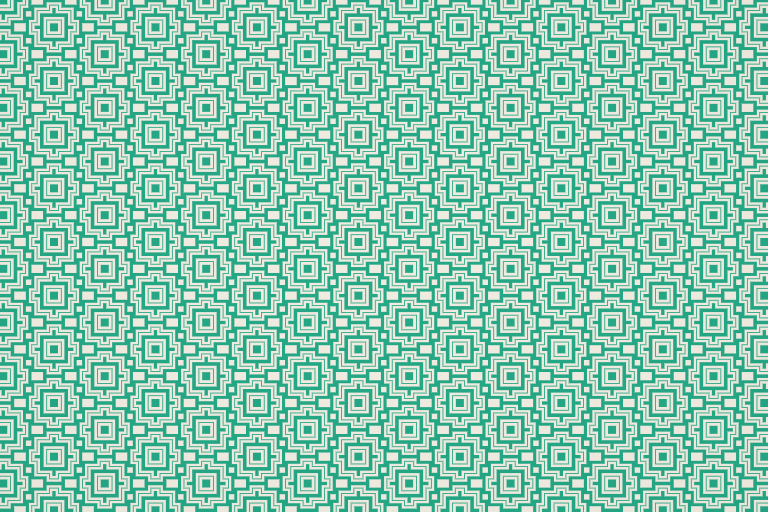
Give the GLSL for this pattern, as a WebGL 2 fragment shader.

```glsl
#version 300 es
precision highp float;
// Staggered rows of stepped medallions in cream on green, with small tiles between.
// Each motif is built from nested offsets of box distances, repeated on two
// interleaved rectangular lattices; gradient noise adds light printed wear.

uniform vec2 u_resolution;
out vec4 fragColor;

const float CANVAS_WIDTH = 1152.0;            // design units across the canvas
const vec2 PERIOD = vec2(152.2, 80.5);        // spacing inside one lattice
const vec2 ORIGIN = vec2(81.0, 727.0);        // centre of one medallion
const vec3 CREAM = vec3(0.935, 0.915, 0.872);
const vec3 GREEN = vec3(0.125, 0.645, 0.510);

// Square-cornered distance to a centred box, so offsets keep sharp corners.
float boxDistance(vec2 p, vec2 halfSize) {
    vec2 d = abs(p) - halfSize;
    return max(d.x, d.y);
}

// Pixel coverage of the region inside a distance.
float fill(float d, float pixel) {
    return clamp(0.5 - d / pixel, 0.0, 1.0);
}

// Coverage between two offsets of one distance.
float band(float d, float inner, float outer, float pixel) {
    return fill(d - outer, pixel) - fill(d - inner, pixel);
}

vec2 gradientAt(vec2 cell) {
    vec3 h = fract(cell.xyx * vec3(0.1031, 0.1030, 0.0973));
    h += dot(h, h.yzx + 33.33);
    float angle = 6.28318 * fract((h.x + h.y) * h.z);
    return vec2(cos(angle), sin(angle));
}

float gradientNoise(vec2 p) {
    vec2 i = floor(p);
    vec2 f = p - i;
    vec2 u = f * f * f * (f * (f * 6.0 - 15.0) + 10.0);
    vec2 e = vec2(1.0, 0.0);
    float low = mix(dot(gradientAt(i), f), dot(gradientAt(i + e), f - e), u.x);
    float high = mix(dot(gradientAt(i + e.yx), f - e.yx),
                     dot(gradientAt(i + 1.0), f - 1.0), u.x);
    return mix(low, high, u.y);
}

// Cream coverage of one medallion.
float medallion(vec2 p, float pixel) {
    // Square frame with four ticks, outlined by two stepped bands
    float ticks = min(boxDistance(p, vec2(29.0, 2.5)), boxDistance(p, vec2(2.5, 29.0)));
    float stepped = min(boxDistance(p, vec2(21.0)), ticks);
    float outline = band(stepped, 0.0, 3.7, pixel) + band(stepped, 5.0, 8.6, pixel);
    // Two square rings around the green core
    float square = boxDistance(p, vec2(0.0));
    float rings = band(square, 6.0, 10.3, pixel) + band(square, 11.6, 15.6, pixel);
    return outline + rings;
}

// Cream coverage of one lattice: a medallion with its side and corner tiles.
float lattice(vec2 p, float pixel) {
    vec2 q = (fract(p / PERIOD + 0.5) - 0.5) * PERIOD;
    float sideTile = boxDistance(abs(q) - vec2(51.0, 0.0), vec2(8.7, 6.2));
    float cornerTile = boxDistance(abs(q) - 0.25 * PERIOD, vec2(4.1));
    return medallion(q, pixel) + fill(min(sideTile, cornerTile), pixel);
}

void main() {
    float pixel = CANVAS_WIDTH / u_resolution.x;
    vec2 p = gl_FragCoord.xy * pixel;
    vec2 q = p - ORIGIN;

    // Two lattices, shifted by half a period
    float cream = max(lattice(q, pixel), lattice(q - 0.5 * PERIOD, pixel));

    // Fine speckle and broad fading of the ink
    float grain = gradientNoise(p * 0.31) + 0.6 * gradientNoise(p * 0.67 + 19.0);
    float fade = gradientNoise(p * 0.009 + 7.0);
    float scuff = smoothstep(0.32, 0.75, grain);
    vec3 paper = CREAM * (1.0 + 0.012 * grain - 0.05 * scuff);
    vec3 ink = mix(GREEN, CREAM, 0.02 + 0.02 * fade + 0.03 * scuff);
    vec3 color = mix(ink, paper, cream);

    // Slight darkening toward the corners
    vec2 centered = gl_FragCoord.xy / u_resolution - 0.5;
    color *= 1.01 - 0.06 * dot(centered, centered);
    fragColor = vec4(color, 1.0);
}
```
